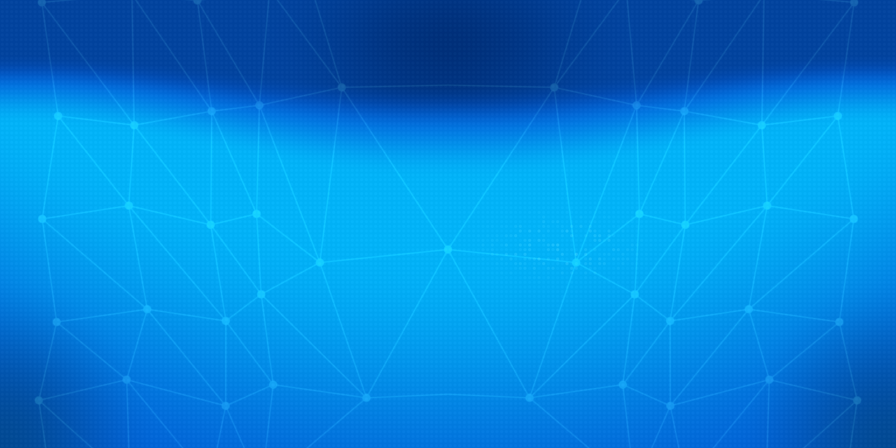
Give the GLSL for this background, as a WebGL 1 fragment shader.

```glsl
precision mediump float;
uniform vec2 u_resolution;

// Palette
const vec3 MIDNIGHT = vec3(0.00, 0.19, 0.48);
const vec3 NAVY = vec3(0.01, 0.265, 0.62);
const vec3 ROYAL = vec3(0.01, 0.36, 0.84);
const vec3 DEEP = vec3(0.01, 0.37, 0.83);
const vec3 CYAN = vec3(0.01, 0.70, 0.97);
const vec3 CORNER = vec3(0.01, 0.29, 0.58);
const vec3 LINK_LIGHT = vec3(0.05, 0.08, 0.05);
const vec3 NODE_LIGHT = vec3(0.07, 0.12, 0.07);

// Network
const vec2 HUB = vec2(0.0, 0.443);
const vec2 UPPER = vec2(0.237, 0.805);
const vec2 MIDDLE = vec2(0.286, 0.414);
const vec2 LOWER = vec2(0.182, 0.112);
const float JITTER = 0.07;
const float LINK_RADIUS = 0.0015;
const float NODE_RADIUS = 0.009;

// Halftone
const float MESH_SCALE = 96.0;
const float MESH_ALPHA = 0.02;
const float GLINT_ALPHA = 0.10;
const vec2 GLINT_CENTRE = vec2(0.25, 0.45);
const vec2 GLINT_SIZE = vec2(0.24, 0.10);

float hash(vec2 p) {
  p = fract(p * vec2(0.1031, 0.1137) + 0.17);
  p += dot(p, p.yx + 3.33);
  return fract((p.x + p.y) * p.x * 7.31);
}

float segmentDistance(vec2 p, vec2 a, vec2 b) {
  vec2 ab = b - a;
  float t = clamp(dot(p - a, ab) / max(dot(ab, ab), 0.0001), 0.0, 1.0);
  return length(p - a - ab * t);
}

// Columns widen outward and rows upward; the innermost column is the fan around the hub
vec2 nodeAt(vec2 id) {
  if (id.x < 0.0) {
    if (id.y < 0.5) return LOWER;
    return id.y < 2.5 ? MIDDLE : UPPER;
  }
  float y2 = id.y * id.y;
  vec2 site = vec2(0.41 + id.x * (0.10 + 0.02 * id.x), 0.12 + 0.195 * id.y + 0.0004 * y2 * y2);
  vec2 offset = vec2(hash(id + 3.0), hash(id + 11.0)) - 0.5;
  return site + JITTER * offset;
}

// x: distance to the nearest link, y: distance to the nearest node
vec2 networkDistance(vec2 p) {
  vec2 d = vec2(1.0, length(p - HUB));
  for (int i = -1; i < 4; i++) {
    for (int j = -1; j < 5; j++) {
      vec2 id = vec2(float(i), float(j));
      vec2 a = nodeAt(id);
      d.y = min(d.y, length(p - a));
      d.x = min(d.x, segmentDistance(p, a, nodeAt(id + vec2(0.0, 1.0))));
      if (i < 3) {
        d.x = min(d.x, segmentDistance(p, a, nodeAt(id + vec2(1.0, 0.0))));
        d.x = min(d.x, segmentDistance(p, a, nodeAt(id + vec2(1.0, 1.0))));
      }
    }
  }
  d.x = min(d.x, segmentDistance(p, HUB, UPPER));
  d.x = min(d.x, segmentDistance(p, HUB, MIDDLE));
  d.x = min(d.x, segmentDistance(p, HUB, LOWER));
  d.x = min(d.x, segmentDistance(p, UPPER, vec2(0.0, 0.81)));
  d.x = min(d.x, segmentDistance(p, LOWER, vec2(0.0, 0.12)));
  return d;
}

vec3 backdrop(vec2 p) {
  // Bright field sinking toward the floor, sooner at the sides
  float side = p.x * p.x;
  float glow = smoothstep(mix(-0.22, 0.02, side), mix(0.46, 0.77, side), p.y);
  vec3 field = mix(DEEP, CYAN, glow);
  float corner = length(vec2(1.0 - p.x, p.y) / vec2(0.28, 0.30));
  field = mix(CORNER, field, smoothstep(0.0, 1.3, corner));

  // Dark band along the top, dipping at the centre
  float centre = length((p - vec2(0.0, 0.90)) / vec2(0.42, 0.30));
  vec3 band = mix(MIDNIGHT, NAVY, smoothstep(0.0, 1.0, centre));
  float lift = smoothstep(0.05, 0.95, p.x);
  float bottom = mix(0.60, 0.72, lift);
  float top = mix(0.81, 0.88, lift);
  float rise = clamp((top - p.y) / (top - bottom), 0.0, 1.0);
  vec3 color = mix(band, ROYAL, smoothstep(0.0, 0.5, rise));
  return mix(color, field, smoothstep(0.15, 1.0, rise));
}

void main() {
  // Height runs 0..1, x runs -1..1 and is mirrored for the scene
  vec2 uv = gl_FragCoord.xy / u_resolution;
  vec2 q = vec2(2.0 * uv.x - 1.0, uv.y);
  vec2 p = vec2(abs(q.x), q.y);
  float soft = 1.0 / u_resolution.y;
  vec3 color = backdrop(p);

  // Fine mesh and a patch of glints right of centre
  vec2 cell = q * MESH_SCALE;
  float bead = 1.0 - smoothstep(0.15, 0.5, length(fract(cell) - 0.5));
  color += MESH_ALPHA * (bead - 0.35);
  float glints = 1.0 - smoothstep(0.1, 1.0, length((q - GLINT_CENTRE) / GLINT_SIZE));
  glints *= smoothstep(0.4, 1.0, hash(floor(cell) + 80.0));
  color += GLINT_ALPHA * bead * glints * vec3(1.0, 0.5, 0.1);

  // Links and nodes add light to whatever lies below
  vec2 d = networkDistance(p);
  float link = 1.0 - smoothstep(LINK_RADIUS - soft, LINK_RADIUS + soft, d.x);
  float node = 1.0 - smoothstep(NODE_RADIUS - soft, NODE_RADIUS + soft, d.y);
  color += mix(link * LINK_LIGHT, NODE_LIGHT, node);
  gl_FragColor = vec4(color, 1.0);
}
```
